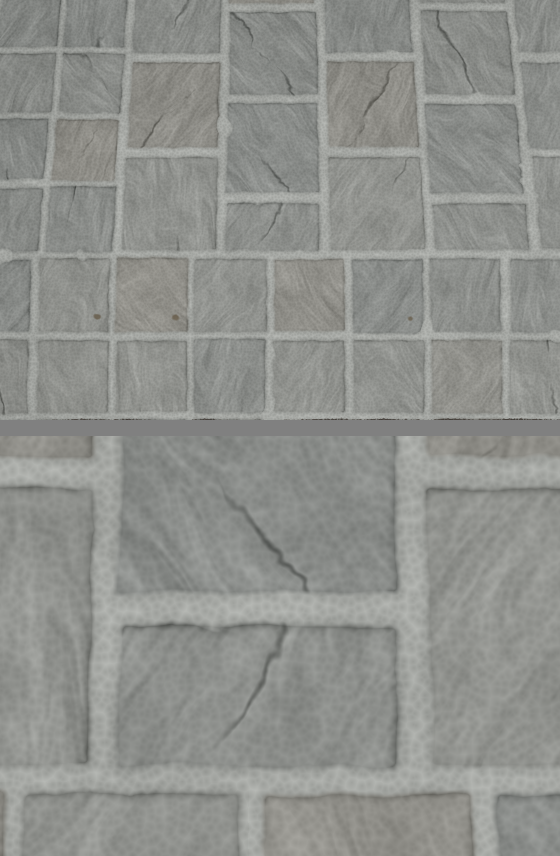
Top, the full canvas; bottom, a detail of the centre.
This texture is drawn by a Shadertoy shader. Its source:

```glsl
// Draws weathered grey sandstone paving: large staggered slabs above two rows of small setts, in pale mortar.

float hash(vec2 p) {
    vec3 h = fract(vec3(p.xyx) * 0.1031);
    h += dot(h, h.yzx + 33.33);
    return fract((h.x + h.y) * h.z);
}

float layeredSines(vec2 p) {
    float sum = 0.0, amp = 0.5;
    for (int i = 0; i < 5; i++) {
        p = mat2(0.8, 0.6, -0.6, 0.8) * p * 1.7 + 1.3;
        p += 0.6 * sin(p.yx);
        sum += amp * sin(p.x) * cos(p.y);
        amp *= 0.55;
    }
    return sum;
}

// Distance to the nearest scattered point
float cellular(vec2 p) {
    vec2 cell = floor(p);
    float nearest = 2.0;
    for (int y = -1; y <= 1; y++)
        for (int x = -1; x <= 1; x++) {
            vec2 c = cell + vec2(x, y);
            nearest = min(nearest, length(c + vec2(hash(c), hash(c + 41.7)) - p));
        }
    return nearest;
}

// Bounds of the stone as (low, high); g is measured from the main crossing of joints
vec4 stoneBounds(vec2 g, out vec2 id, out float gap) {
    vec2 size = vec2(0.1866, 0.192), shift = vec2(-0.005, 0.0);
    float bottom = -1.0;
    gap = 0.0088;
    id = vec2(17.0);
    if (g.y >= 0.0) {
        size = vec2(0.1754);
        shift = vec2(0.0);
        id = vec2(53.0);
        bottom = 0.0;
        if (g.x >= 0.0) {
            size = vec2(0.2505, 0.2549);
            shift.y = 0.1403 * mod(floor(g.x / size.x), 2.0);
            gap = 0.0118;
            id = vec2(89.0);
        }
    }
    vec2 cell = floor((g - shift) / size);
    id += cell;
    vec2 low = cell * size + shift;
    return vec4(low.x, max(low.y, bottom), low + size);
}

void mainImage(out vec4 fragColor, in vec2 fragCoord) {
    vec2 p = fragCoord / iResolution.y;
    float pixel = 1.0 / iResolution.y;

    // Ragged joints, and perspective that narrows the upper slabs
    vec2 g = p + 0.0035 * vec2(layeredSines(p * 26.0), layeredSines(p * 26.0 + 9.0));
    float rise = max(g.y - 0.392, 0.0);
    float fall = min(g.y - 0.392, 0.0);
    g.x = 0.642 + (g.x - 0.642) / (1.0 - 0.165 * rise - 0.03 * fall) - 0.2743;
    g.y += 0.167 * rise * rise - 0.392;

    vec2 id;
    float gap;
    vec4 box = stoneBounds(g, id, gap);
    float tone = hash(id), kind = hash(id + 7.3);

    // Squared slab with uneven sides; d is negative inside the stone
    box.xy += gap + 0.006 * (vec2(hash(id + 2.1), hash(id + 3.7)) - 0.5);
    box.zw -= gap + 0.006 * (vec2(hash(id + 4.9), hash(id + 5.3)) - 0.5);
    vec2 halfSize = 0.5 * (box.zw - box.xy);
    vec2 q = g - 0.5 * (box.xy + box.zw);
    vec2 corner = abs(q) - halfSize + 0.005;
    float d = length(max(corner, 0.0)) + min(max(corner.x, corner.y), 0.0) - 0.005;
    d += 0.05 * max(layeredSines(p * 8.0 + 2.0) - 0.5, 0.0);
    float stoneMask = 1.0 - smoothstep(-0.002 - pixel, 0.002 + pixel, d);

    float grit = cellular(p * 150.0) - 0.5;
    float mottle = layeredSines(p * 15.0 + 4.0);

    // Stone colour, with a few faintly warm slabs
    vec3 stone = mix(vec3(0.545, 0.556, 0.545), vec3(0.577, 0.583, 0.566), tone);
    stone = mix(stone, vec3(0.575, 0.562, 0.532), 0.6 * smoothstep(0.74, 0.84, kind));
    stone += 0.02 * mottle + 0.06 * grit;

    // Steep slanting grain and split layers lit from the upper right
    float angle = 1.5 * (hash(id + 11.0) - 0.5);
    vec2 across = vec2(cos(angle), sin(angle));
    vec2 r = vec2(dot(q, across), dot(q, vec2(-across.y, across.x)));
    stone += 0.028 * layeredSines(r * vec2(95.0, 22.0) + id);
    vec2 flake = r * vec2(24.0, 13.0) + id * 5.0;
    float relief = layeredSines(flake) - layeredSines(flake + vec2(0.09, 0.05));
    stone += 0.17 * clamp(relief, -0.4, 0.3);

    // One wandering cleft on some slabs, dark on one side and pale on the other
    float s = r.x + 0.028 * layeredSines(r * 11.0 + id * 3.0) + 0.07 * (hash(id + 13.0) - 0.5);
    float depth = step(0.4, hash(id + 19.0)) * smoothstep(-0.25, 0.35, layeredSines(vec2(r.y * 7.0, tone * 30.0)));
    float width = 0.0015 + 0.0025 * depth;
    stone -= 0.17 * depth * (1.0 - smoothstep(0.0, width + pixel, abs(s)));
    stone += 0.05 * depth * smoothstep(0.0, 0.004, s) * exp(-max(s, 0.0) * 90.0);

    // Rare rusty pit near the lower right corner
    float pit = length((q - halfSize * vec2(0.65, -0.6)) * vec2(1.0, 1.4)) + 0.006 * mottle;
    float rusty = step(0.88, hash(id + 23.0)) * step(g.y, 0.0);
    stone = mix(stone, vec3(0.38, 0.33, 0.25), 0.7 * rusty * (1.0 - smoothstep(0.003, 0.01, pit)));

    // Contact shadow, strongest on the top and right edges
    vec2 margin = halfSize - q;
    float facing = 1.0 - smoothstep(0.004, 0.012, min(margin.x, margin.y));
    float broken = 0.55 + 0.6 * layeredSines(p * 30.0 + 6.0);
    stone -= (0.03 + 0.16 * facing * max(broken, 0.0)) * exp(-abs(d + 0.002) * 360.0);

    // Sandy mortar, slightly domed
    vec3 mortar = vec3(0.625, 0.634, 0.618) + 0.09 * grit + 0.035 * mottle;
    mortar += 0.04 * smoothstep(0.0, 0.01, d);

    vec3 color = mix(mortar, stone, stoneMask);
    color -= 0.025 * smoothstep(0.5, 1.0, p.y) + 0.025 * smoothstep(0.35, 0.0, p.x);

    // Dark soil showing along the lower edge
    float soil = 0.001 + 0.007 * layeredSines(vec2(p.x * 9.0, 1.0)) + 0.005 * grit;
    color = mix(color, vec3(0.25, 0.23, 0.21) + 0.2 * grit, 1.0 - smoothstep(soil - pixel, soil + pixel, p.y));
    fragColor = vec4(clamp(color, 0.0, 1.0), 1.0);
}
```
